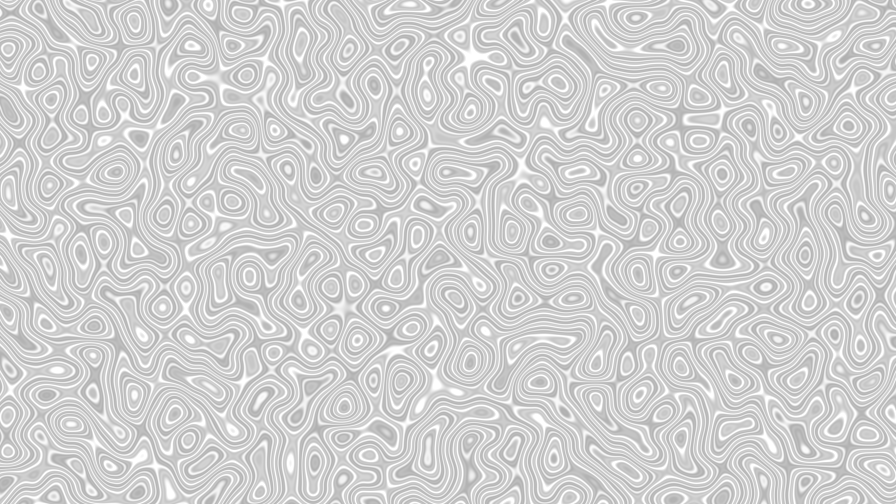
Reproduce this pattern procedurally as a Shadertoy shader.

```glsl
// Dense topographic rings: pale contour lines over smooth gradient noise.
// The noise height drives three cosine tones, each faded analytically by its
// frequency on screen so that fine lines melt into an even grey.

const float TAU = 6.2831853;
const float CELLS_HIGH = 12.0;        // noise cells over the canvas height
const float LINES_PER_HEIGHT = 10.0;  // contour lines per unit of noise
const float FILTER_PIXELS = 1.15;     // width of the smoothing filter
const float MEAN_GREY = 0.825;
const float LINE_TONE = 0.105;        // main contour lines
const float SHARP_TONE = 0.07;        // second harmonic, narrows the lines
const float DRIFT_TONE = 0.045;       // slow tone, varies line brightness
const float DRIFT_RATIO = 0.37;
const vec2 FIELD_OFFSET = vec2(37.3, 81.6);

// Integer hash of a lattice point, 0 to 1.
float hash(vec2 cell) {
    uvec2 q = uvec2(ivec2(cell) + 4096);
    uint h = q.x * 73856093u ^ q.y * 19349663u;
    h = (h ^ (h >> 16)) * 73244475u;
    h = (h ^ (h >> 15)) * 73244475u;
    h ^= h >> 16;
    return float(h & 65535u) / 65536.0;
}

// Height contributed by the random slope at one lattice corner.
float cornerSlope(vec2 cell, vec2 local, vec2 corner) {
    float angle = TAU * hash(cell + corner);
    return dot(vec2(cos(angle), sin(angle)), local - corner);
}

float gradientNoise(vec2 p) {
    vec2 cell = floor(p);
    vec2 local = p - cell;
    vec2 fade = local * local * local * (local * (local * 6.0 - 15.0) + 10.0);
    float low = mix(cornerSlope(cell, local, vec2(0, 0)),
                    cornerSlope(cell, local, vec2(1, 0)), fade.x);
    float high = mix(cornerSlope(cell, local, vec2(0, 1)),
                     cornerSlope(cell, local, vec2(1, 1)), fade.x);
    return mix(low, high, fade.y);
}

// Cosine averaged over the filter; vanishes where it cannot be resolved.
float smoothTone(float phase, float width) {
    float x = 0.5 * TAU * clamp(width, 0.001, 1.0);
    return cos(TAU * phase) * sin(x) / x;
}

void mainImage(out vec4 fragColor, in vec2 fragCoord) {
    // Noise height at this point, and its slope per filter width.
    float scale = CELLS_HIGH / iResolution.y;
    vec2 p = fragCoord * scale + FIELD_OFFSET;
    vec2 stepX = vec2(0.5 * scale, 0.0);
    float height = gradientNoise(p);
    vec2 slope = vec2(gradientNoise(p + stepX) - gradientNoise(p - stepX),
                      gradientNoise(p + stepX.yx) - gradientNoise(p - stepX.yx));

    float phase = height * LINES_PER_HEIGHT;
    float width = length(slope) * LINES_PER_HEIGHT * FILTER_PIXELS;

    // Sum the line tones around the mean grey.
    float grey = MEAN_GREY
        + LINE_TONE * smoothTone(phase, width)
        + SHARP_TONE * smoothTone(2.0 * phase, 2.0 * width)
        + DRIFT_TONE * smoothTone(DRIFT_RATIO * phase + 0.4, DRIFT_RATIO * width);
    fragColor = vec4(vec3(clamp(grey, 0.0, 1.0)), 1.0);
}
```
